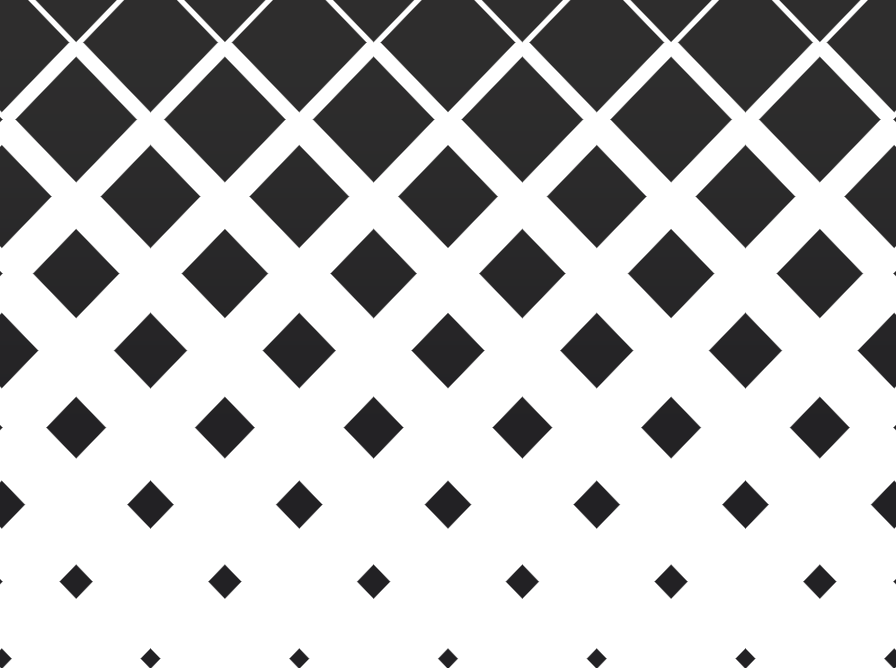
A Shadertoy shader for this pattern:

```glsl
// Halftone fade: staggered rows of dark diamonds on white, growing upward
// until they nearly touch. Each row folds x into one cell and measures a
// diamond distance there; the rows are joined by taking the maximum.

const vec2 PITCH = vec2(0.0830, 0.1153);   // half column step, row step
const vec2 ORIGIN = vec2(0.5, 0.0140);     // centre of the lowest middle diamond
const int ROWS = 10;
const float BASE_SIZE = 0.133;             // half diagonal of the lowest row
const float GROWTH = 0.0893;               // size gained per row
const float BOLD_ROW = 7.0;                // rows from here up are heavier
const float BOLD_GAIN = 0.058;
const float TICK_SIZE = 0.035;             // small nicks on the side borders
const float SOFTNESS = 1.2;                // edge width in pixels
const vec3 PAPER = vec3(1.0);
const vec3 INK_LOW = vec3(0.133, 0.129, 0.140);
const vec3 INK_HIGH = vec3(0.180, 0.178, 0.178);

// Positive inside a diamond of the given half diagonal
float diamond(vec2 p, float size) {
    return size - abs(p.x) - abs(p.y);
}

float rowSize(float row) {
    return BASE_SIZE + GROWTH * row + BOLD_GAIN * step(BOLD_ROW, row);
}

void mainImage(out vec4 fragColor, in vec2 fragCoord) {
    vec2 uv = fragCoord / iResolution.xy;
    vec2 p = (uv - ORIGIN) / PITCH;
    float border = min(uv.x, 1.0 - uv.x) / PITCH.x;

    // Join all rows, odd ones shifted by half a column
    float inside = -1.0;
    for (int i = 0; i < ROWS; i++) {
        float row = float(i);
        float x = mod(p.x + 1.0 + row, 2.0) - 1.0;
        float y = p.y - row;
        inside = max(inside, diamond(vec2(x, y), rowSize(row)));
        if (i % 2 == 1) inside = max(inside, diamond(vec2(border, y), TICK_SIZE));
    }

    // Smooth edge, then ink that lightens toward the top
    float edge = SOFTNESS * length(1.0 / (iResolution.xy * PITCH));
    float cover = clamp(inside / edge + 0.5, 0.0, 1.0);
    vec3 ink = mix(INK_LOW, INK_HIGH, smoothstep(0.2, 1.0, uv.y));
    fragColor = vec4(mix(PAPER, ink, cover), 1.0);
}
```
